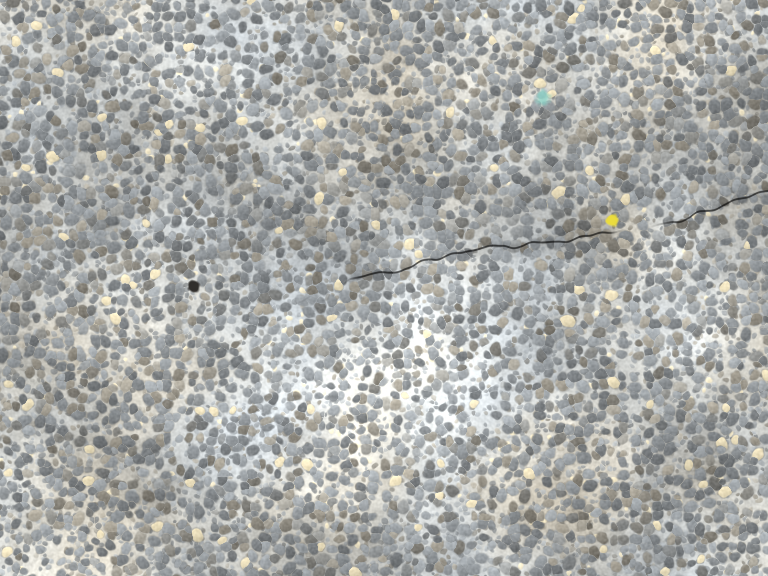
A WebGL 2 fragment shader for this texture:

```glsl
#version 300 es
precision highp float;
// Worn exposed-aggregate concrete: rounded grey stones and fine grit set in
// pale cement, from two jittered cell layers. Low-frequency gradient noise
// stains the slab; a broken crack, a small pit and paint flecks lie on top.

uniform vec2 u_resolution;
out vec4 fragColor;

const float STONE_DENSITY = 53.0;   // cells per canvas height
const float GRIT_DENSITY = 98.0;
const float STONE_FILL = 0.84;      // share of cells holding a stone
const float GRIT_FILL = 0.55;
const float EDGE_SOFTNESS = 0.0018; // in canvas heights
const float STAIN_SCALE = 2.6;
const float CEMENT_TONE = 0.81;
const float STONE_DARK = 0.43;
const float STONE_LIGHT = 0.68;
const vec3 COOL = vec3(0.965, 1.0, 1.025);
const vec3 WARM = vec3(1.035, 1.0, 0.92);
const vec3 CREAM = vec3(0.93, 0.88, 0.74);
const vec3 YELLOW_PAINT = vec3(0.93, 0.87, 0.22);
const vec3 TEAL_PAINT = vec3(0.52, 0.83, 0.78);
const vec3 PIT_COLOUR = vec3(0.13, 0.12, 0.11);

vec2 hash2(vec2 p) {
  vec3 q = fract(p.xyx * vec3(0.1031, 0.1030, 0.0973));
  q += dot(q, q.yzx + 33.33);
  return fract((q.xx + q.yz) * q.zy);
}

float gradientNoise(vec2 p) {
  vec2 i = floor(p), f = fract(p);
  vec2 u = f * f * f * (f * (f * 6.0 - 15.0) + 10.0);
  vec2 o = vec2(0.0, 1.0);
  float a = dot(hash2(i) * 2.0 - 1.0, f);
  float b = dot(hash2(i + o.yx) * 2.0 - 1.0, f - o.yx);
  float c = dot(hash2(i + o.xy) * 2.0 - 1.0, f - o.xy);
  float d = dot(hash2(i + 1.0) * 2.0 - 1.0, f - 1.0);
  return mix(mix(a, b, u.x), mix(c, d, u.x), u.y);
}

float fbm(vec2 p) {
  float sum = 0.0, amp = 0.6;
  for (int i = 0; i < 4; i++) {
    sum += amp * gradientNoise(p);
    p = mat2(1.6, 1.2, -1.2, 1.6) * p + 7.3;
    amp *= 0.55;
  }
  return sum;
}

struct Grain { float reach; float gap; float radius; vec2 offset; vec2 id; };

// Nearest rounded grain; reach is 1 on its rim, gap is 0 between neighbours.
Grain nearestGrain(vec2 p, float fill, float swell) {
  Grain g = Grain(9.0, 9.0, 0.5, vec2(0.0), vec2(0.0));
  float second = 9.0;
  vec2 cell = floor(p);
  for (int y = -1; y <= 1; y++)
    for (int x = -1; x <= 1; x++) {
      vec2 id = cell + vec2(x, y);
      vec2 shape = hash2(id + 41.7);
      if (hash2(id + 83.1).x > fill) continue;
      vec2 offset = p - id - 0.5 - 0.75 * (hash2(id) - 0.5);
      float turn = 6.2832 * shape.x;
      vec2 axis = vec2(cos(turn), sin(turn));
      vec2 q = vec2(dot(offset, axis), dot(offset, vec2(-axis.y, axis.x)));
      float radius = mix(0.36, 0.66, shape.y) * swell;
      float reach = length(q * vec2(0.88, 1.16)) / radius;
      if (reach < g.reach) {
        second = g.reach;
        g = Grain(reach, 0.0, radius, offset, id);
      } else second = min(second, reach);
    }
  g.gap = second - g.reach;
  return g;
}

float grainMask(Grain g, float blur) {
  float w = blur / g.radius;
  return (1.0 - smoothstep(1.0 - w, 1.0 + w, g.reach)) * smoothstep(-w, 1.3 * w, g.gap);
}

vec3 grainColour(Grain g) {
  vec2 pick = hash2(g.id + 17.9);
  vec3 tint = mix(COOL, WARM, smoothstep(0.55, 0.9, pick.x));
  vec3 colour = tint * mix(STONE_DARK, STONE_LIGHT, pick.y);
  colour = mix(colour, CREAM, step(0.965, pick.x));
  return colour * (1.0 + 0.16 * g.offset.y - 0.06 * g.offset.x);
}

// Soft irregular spot: 1 inside, 0 outside.
float spot(vec2 p, vec2 centre, float radius, float blur) {
  float d = length(p - centre) + 0.6 * radius * gradientNoise(p * 95.0);
  return 1.0 - smoothstep(radius - blur, radius + blur, d);
}

void main() {
  vec2 p = gl_FragCoord.xy / u_resolution.y;
  float blur = max(EDGE_SOFTNESS, 0.7 / u_resolution.y);
  float stain = fbm(p * STAIN_SCALE + 3.7);
  float patches = fbm(p * 17.0 + 21.0);
  float mottle = gradientNoise(p * 130.0);
  vec2 warped = p + 0.003 * vec2(gradientNoise(p * 85.0), gradientNoise(p * 85.0 + 50.0));

  // Cement, paler where it is less stained
  vec3 cementTint = mix(COOL, WARM, smoothstep(-0.45, 0.55, fbm(p * 3.1 + 40.0)));
  vec3 colour = cementTint * (CEMENT_TONE + 0.24 * stain + 0.16 * patches + 0.08 * mottle);

  // Fine grit, then the larger stones with a dark contact rim
  float swell = 1.0 - 0.22 * stain - 0.22 * patches;
  Grain grit = nearestGrain(warped * GRIT_DENSITY + 31.0, GRIT_FILL, swell * 0.85);
  colour = mix(colour, grainColour(grit) * 1.1, 0.72 * grainMask(grit, blur * GRIT_DENSITY));
  Grain stone = nearestGrain(warped * STONE_DENSITY, STONE_FILL, swell * 0.92);
  colour *= mix(0.86, 1.0, smoothstep(0.95, 1.4, stone.reach));
  vec3 stoneColour = grainColour(stone) + 0.07 * mottle;
  colour = mix(colour, stoneColour, 0.94 * grainMask(stone, blur * STONE_DENSITY));

  // Grime, and fine surface speckle
  colour *= 1.03 + 0.30 * stain;
  colour += 0.07 * gradientNoise(p * 210.0);

  // Broken crack rising gently to the right
  float path = 0.375 + 0.215 * p.x + 0.035 * gradientNoise(vec2(p.x * 6.0, 2.5))
             + 0.012 * gradientNoise(vec2(p.x * 31.0, 8.5));
  float crackDistance = abs(p.y - path);
  float present = smoothstep(-0.12, 0.12, gradientNoise(vec2(p.x * 8.0, 14.3)) + 0.06)
                * smoothstep(0.2, 0.35, p.x);
  float crack = 1.0 - smoothstep(0.0004, 0.0012 + blur, crackDistance);
  colour *= 1.0 - present * (0.55 * crack + 0.10 * exp(-crackDistance * 90.0));

  // Paint flecks and pit
  colour = mix(colour, TEAL_PAINT, 0.7 * spot(p, vec2(0.943, 0.83), 0.012, 0.006));
  colour = mix(colour, YELLOW_PAINT, 0.95 * spot(p, vec2(1.063, 0.618), 0.010, 0.003));
  colour = mix(colour, PIT_COLOUR, 0.92 * spot(p, vec2(0.337, 0.502), 0.010, 0.003));

  fragColor = vec4(clamp(colour, 0.0, 1.0), 1.0);
}
```
